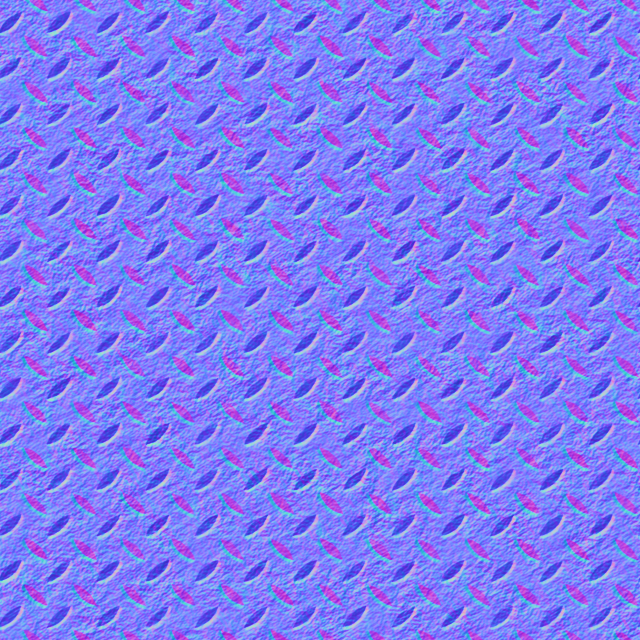
A Shadertoy shader for this texture map:

```glsl
// Tangent-space normal map of worn tread plate: two interleaved grids of lens-shaped
// lugs leaning opposite ways. Lug slopes, rough metal grain and a few random welts
// are summed as surface tilt, then normalized and encoded as colour (green down).

const vec2  GRID         = vec2(13.0, 14.0);   // repeats across and down
const vec2  RISING_AT    = vec2(0.21, 0.49);   // lug centres, in cells
const vec2  FALLING_AT   = vec2(0.71, -0.03);
const float LUG_ANGLE    = 0.74;
const float ARC_LENGTH   = 0.0275;             // half length where the arcs meet
const float HALF_LENGTH  = 0.0240;             // half length after blunting the tips
const float HALF_WIDTH   = 0.0083;
const float RIM_INSET    = 0.0030;
const float RIM_SPREAD   = 0.0028;
const float EDGE_SOFT    = 0.0016;
const float FACE_TILT    = 0.82;
const float RIM_TILT     = 1.00;
const float GRAIN_TILT   = 0.25;
const float GRAIN_FREQ   = 26.0;
const float GRAIN_ANGLE  = 0.55;
const vec2  GRAIN_SCALE  = vec2(0.78, 1.05);   // stretched along the grain
const float GRAIN_STEP   = 0.0011;
const float COARSE_PART  = 0.22;               // slope of the lowest grain octave
const float FINE_PART    = 1.05;               // slope of the highest grain octave
const float WELT_CHANCE  = 0.2;
const vec2  WELT_TILT    = vec2(-0.20, 0.32);

vec2 hash2(vec2 p) {
    vec3 q = fract(p.xyx * vec3(0.1031, 0.1030, 0.0973));
    q += dot(q, q.yzx + 33.33);
    return fract((q.xx + q.yz) * q.zy);
}

vec2 latticeGradient(vec2 cell) {
    float a = 6.2832 * hash2(cell).x;
    return vec2(cos(a), sin(a));
}

float gradientNoise(vec2 p) {
    vec2 i = floor(p), f = p - i;
    vec2 u = f * f * f * (f * (f * 6.0 - 15.0) + 10.0);
    vec2 e = vec2(1.0, 0.0);
    float a = dot(latticeGradient(i), f);
    float b = dot(latticeGradient(i + e.xy), f - e.xy);
    float c = dot(latticeGradient(i + e.yx), f - e.yx);
    float d = dot(latticeGradient(i + e.xx), f - e.xx);
    return mix(mix(a, b, u.x), mix(c, d, u.x), u.y);
}

// Dividing by frequency makes each weight a slope
float grainHeight(vec2 p) {
    float c = cos(GRAIN_ANGLE), s = sin(GRAIN_ANGLE);
    p = vec2(c * p.x + s * p.y, c * p.y - s * p.x) * GRAIN_SCALE;
    float height = 0.0, freq = GRAIN_FREQ;
    for (int i = 0; i < 4; i++) {
        float weight = mix(COARSE_PART, FINE_PART, float(i) / 3.0);
        height += weight * gradientNoise(p * freq + float(i) * 37.0 + 50.0) / freq;
        freq *= 2.1;
    }
    return height;
}

vec2 grainTilt(vec2 p) {
    float h  = grainHeight(p);
    float hx = grainHeight(p + vec2(GRAIN_STEP, 0.0));
    float hy = grainHeight(p + vec2(0.0, GRAIN_STEP));
    float roughness = 1.0 + 0.8 * gradientNoise(p * 18.0 + 5.0);
    return GRAIN_TILT * roughness * vec2(h - hx, hy - h) / GRAIN_STEP;
}

float coverage(float d, float soft) {
    return 1.0 - smoothstep(-soft, soft, d);
}

// Broad upper face and soft lower rim of one lug; lean is +1 rising, -1 falling
vec2 lugTilt(vec2 p, float lean, vec2 rnd, float soft) {
    vec2 along = vec2(cos(LUG_ANGLE), lean * sin(LUG_ANGLE));
    vec2 up = vec2(-lean * sin(LUG_ANGLE), cos(LUG_ANGLE));
    vec2 q = vec2(dot(p, along), dot(p, up));

    // Lens between two arcs, with blunted tips
    float w = HALF_WIDTH * mix(0.92, 1.06, rnd.x);
    float radius = (ARC_LENGTH * ARC_LENGTH + w * w) / (2.0 * w);
    vec2 fromLower = q - vec2(0.0, radius - w);
    float lower = length(fromLower) - radius;
    float upper = length(q + vec2(0.0, radius - w)) - radius;
    float tip = abs(q.x) - HALF_LENGTH;

    float face = coverage(max(max(upper, tip), lower + RIM_INSET), soft);
    float band = lower / RIM_SPREAD;
    float rim = exp(-band * band) * coverage(max(upper, tip) - 0.001, 2.0 * soft) * (1.0 - face);

    vec2 outward = normalize(fromLower);
    vec2 slope = face * FACE_TILT * up
               + rim * RIM_TILT * (along * outward.x + up * outward.y);
    return slope * mix(0.88, 1.08, rnd.y) * vec2(1.0, -1.0);
}

// Wavering vertical ridge beside some of the lugs
vec2 weltTilt(vec2 p, vec2 uv, vec2 rnd) {
    float waver = 0.008 * gradientNoise(uv * 45.0);
    float x = (p.x - 0.020 + waver) / 0.0045;
    float y = (p.y + 0.006) / 0.016;
    return step(rnd.x, WELT_CHANCE) * exp(-x * x - y * y) * WELT_TILT;
}

void mainImage(out vec4 fragColor, in vec2 fragCoord) {
    vec2 uv = fragCoord / iResolution.xy;
    float soft = max(EDGE_SOFT, 0.7 / iResolution.y);
    vec2 tilt = grainTilt(uv);

    // Both lug grids, half a cell apart
    for (int i = 0; i < 2; i++) {
        vec2 cell = uv * GRID - (i == 0 ? RISING_AT : FALLING_AT);
        vec2 id = floor(cell + 0.5);
        vec2 p = (cell - id) / GRID;
        vec2 rnd = hash2(id + 71.0 * float(i) + 9.0);
        vec2 jitter = 0.0012 * (rnd.yx - 0.5);
        tilt += lugTilt(p - jitter, i == 0 ? 1.0 : -1.0, rnd, soft);
        tilt += weltTilt(p, uv, hash2(id + 131.0 + 17.0 * float(i)));
    }

    vec3 normal = normalize(vec3(tilt, 1.0));
    fragColor = vec4(0.5 + 0.5 * normal, 1.0);
}
```
